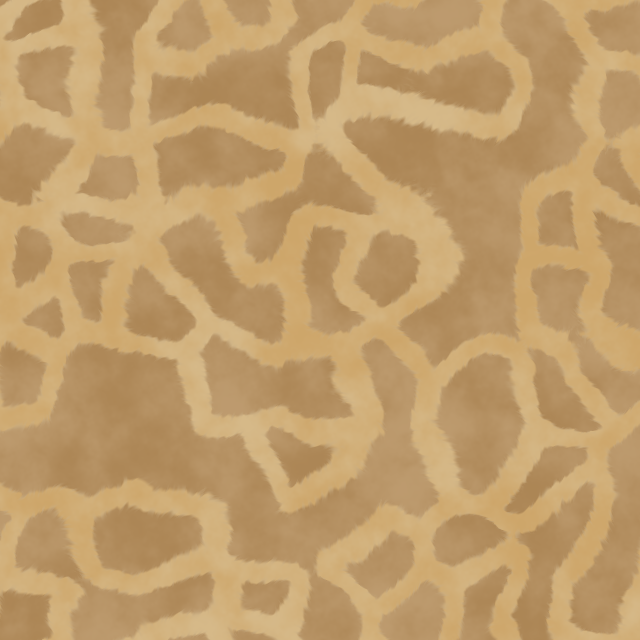
This pattern is drawn by a three.js fragment shader. Its source:

```glsl
// Giraffe-like hide: brown furry patches separated by sandy channels.
// Jittered cells carry a group number; neighbours of one group fuse into
// longer patches, and soft distances between groups round the outlines.

varying vec2 vUv;

const float CELLS = 8.8;        // cells across the canvas
const float GROUPS = 5.0;       // fewer groups fuse more cells
const float JITTER = 0.78;
const float SHARPNESS = 10.0;   // higher gives more angular patches
const float CHANNEL = 0.16;     // half channel width, in cells

const vec3 BROWN_DARK = vec3(0.675, 0.525, 0.335);
const vec3 BROWN_PALE = vec3(0.740, 0.605, 0.430);
const vec3 SAND_DARK = vec3(0.805, 0.650, 0.415);
const vec3 SAND_PALE = vec3(0.838, 0.725, 0.535);
const vec3 HAIR = vec3(0.790, 0.685, 0.520);

float hash(vec2 p) {
  return fract(sin(dot(p, vec2(127.1, 311.7))) * 43758.5453);
}

float noise(vec2 p) {
  vec2 i = floor(p);
  vec2 f = fract(p);
  f = f * f * (3.0 - 2.0 * f);
  float low = mix(hash(i), hash(i + vec2(1.0, 0.0)), f.x);
  float high = mix(hash(i + vec2(0.0, 1.0)), hash(i + vec2(1.0, 1.0)), f.x);
  return mix(low, high, f.y);
}

float fbm(vec2 p, float gain) {
  float sum = 0.0;
  float total = 0.0;
  float amp = 1.0;
  for (int i = 0; i < 4; i++) {
    sum += amp * noise(p);
    total += amp;
    amp *= gain;
    p = mat2(0.8, 0.6, -0.6, 0.8) * p * 2.03 + 17.3;
  }
  return sum / total;
}

// Cell centre in xy, group number in z
vec3 cellSeed(vec2 id) {
  vec2 offset = vec2(hash(id + 3.7), hash(id + 41.3)) - 0.5;
  return vec3(id + 0.5 + JITTER * offset, floor(GROUPS * hash(id + 77.9)));
}

// Inward edge normal in xy, signed distance to the group border in z
vec3 patchField(vec2 p) {
  vec2 base = floor(p);
  float nearest = 10.0;
  float group = 0.0;
  for (int y = -2; y <= 2; y++) {
    for (int x = -2; x <= 2; x++) {
      vec3 seed = cellSeed(base + vec2(float(x), float(y)));
      float d = length(p - seed.xy);
      if (d < nearest) {
        nearest = d;
        group = seed.z;
      }
    }
  }

  // Weighted directions and weights, for the own group and all others
  vec3 own = vec3(0.0);
  vec3 other = vec3(0.0, 0.0, 1e-9);
  for (int y = -2; y <= 2; y++) {
    for (int x = -2; x <= 2; x++) {
      vec3 seed = cellSeed(base + vec2(float(x), float(y)));
      vec2 away = p - seed.xy;
      float d = max(length(away), 1e-4);
      vec3 share = exp(-SHARPNESS * (d - nearest)) * vec3(away / d, 1.0);
      if (abs(seed.z - group) < 0.5) own += share;
      else other += share;
    }
  }
  vec2 slope = other.xy / other.z - own.xy / own.z;
  float steepness = max(length(slope), 0.9);
  return vec3(slope / steepness, log(own.z / other.z) / (SHARPNESS * steepness));
}

// Two-tone mottling with broad clouds and finer flecks
vec3 mottle(vec2 p, vec3 dark, vec3 pale) {
  float cloud = 0.6 * fbm(p * 6.0, 0.55) + 0.4 * fbm(p * 23.0 + 9.1, 0.6);
  return mix(dark, pale, smoothstep(0.27, 0.73, cloud));
}

void main() {
  vec2 cell = vUv * CELLS + vec2(12.0, 7.0);
  vec2 bend = vec2(fbm(cell * 0.75, 0.4), fbm(cell * 0.75 + 31.0, 0.4)) - 0.5;
  vec3 field = patchField(cell + 0.7 * bend);
  float edge = field.z - CHANNEL;

  // Project onto the outline so that tufts run across it, slightly slanted
  vec2 tangent = vec2(-field.y, field.x);
  vec2 root = cell - field.xy * edge + tangent * edge * 0.5;
  float tuft = noise(root * 15.0) - 0.5;
  float strand = noise(root * 34.0 + 5.0);
  float furry = edge + 0.075 * tuft + 0.025 * (strand - 0.5);

  // Soft patch over sand, then pale hairs along the rim
  float inside = smoothstep(-0.028, 0.032, furry);
  vec3 sand = mottle(vUv + 4.0, SAND_DARK, SAND_PALE);
  vec3 brown = mottle(vUv + 1.5, BROWN_DARK, BROWN_PALE);
  vec3 color = mix(sand, brown, inside);
  float rim = exp(-pow(furry / 0.05, 2.0));
  color = mix(color, HAIR, 0.5 * rim * smoothstep(0.3, 0.8, strand));

  gl_FragColor = vec4(color, 1.0);
}
```
